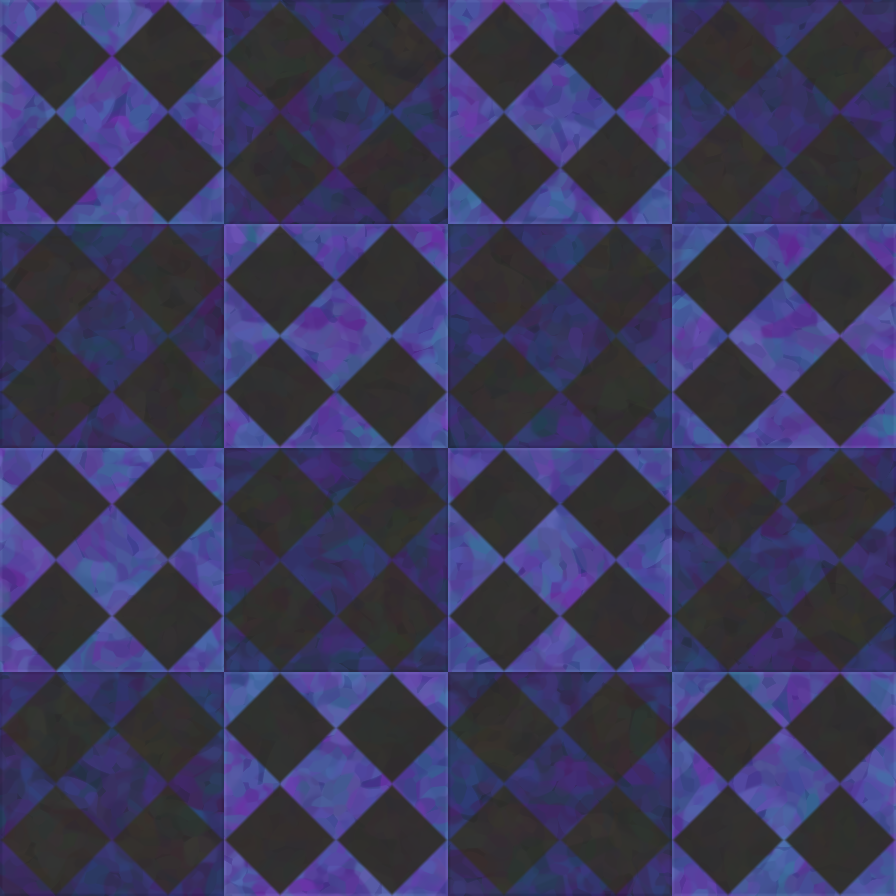
This pattern is drawn by a three.js fragment shader. Its source:

```glsl
varying vec2 vUv;

vec3 hash3(vec2 p) {
  vec3 q = fract(vec3(p.xyx) * vec3(0.1031, 0.1030, 0.0973));
  q += dot(q, q.yxz + 33.33);
  return fract((q.xxy + q.yzz) * q.zyx);
}

// Soft patches of random value, each stretched along its own direction
vec3 brushStrokes(vec2 p) {
  vec2 cell = floor(p);
  vec3 sum = vec3(0.0);
  float total = 0.0;
  for (int j = -2; j <= 2; j++) {
    for (int i = -2; i <= 2; i++) {
      vec2 id = cell + vec2(float(i), float(j));
      vec3 seed = hash3(id + 17.0);
      vec2 d = p - id - seed.xy;
      float angle = seed.z * 6.2832;
      vec2 along = vec2(cos(angle), sin(angle));
      vec2 local = vec2(dot(d, along) * 0.6, dot(d, vec2(-along.y, along.x)) * 1.5);
      float weight = exp(-9.0 * dot(local, local));
      weight *= weight;
      sum += weight * hash3(id + 71.0);
      total += weight;
    }
  }
  return sum / max(total, 1e-5);
}

void main() {
  // Checkerboard of bright and dim tiles
  vec2 tile = vUv * 4.0;
  vec2 tileId = floor(tile);
  float bright = mod(tileId.x + tileId.y, 2.0);

  // Painted texture at two scales, different in every tile
  vec2 shift = tileId * 37.0;
  vec3 broad = brushStrokes(vUv * 30.0 + shift) - 0.5;
  vec3 fine = brushStrokes(vUv * 62.0 + shift + 191.0) - 0.5;
  vec3 paint = broad * 0.75 + fine * 0.5;

  // Blue ground drifting between violet, azure and indigo
  vec3 ground = mix(vec3(0.205, 0.2, 0.395), vec3(0.31, 0.3, 0.61), bright);
  ground += paint.x * mix(vec3(0.08, -0.05, 0.02), vec3(0.13, -0.08, 0.03), bright);
  ground += paint.y * mix(vec3(-0.02, 0.07, 0.03), vec3(-0.03, 0.16, 0.02), bright);
  ground += paint.z * mix(vec3(0.03, 0.03, 0.16), vec3(0.07, 0.07, 0.13), bright);

  // Charcoal diamonds, two by two in each tile
  vec3 charcoal = mix(vec3(0.195, 0.187, 0.185), vec3(0.192, 0.184, 0.185), bright);
  charcoal += paint * vec3(0.045, 0.04, 0.035) * mix(1.0, 0.6, bright);
  vec2 q = abs(fract(vUv * 8.0) - 0.5);
  float diamond = 1.0 - smoothstep(-0.025, 0.025, q.x + q.y - 0.49);
  vec3 color = mix(ground, charcoal, diamond);

  // Faint seam: light on bright tiles, dark on dim ones
  vec2 border = 0.5 - abs(fract(tile) - 0.5);
  float seam = 1.0 - smoothstep(0.004, 0.016, min(border.x, border.y));
  color += seam * mix(vec3(-0.025, -0.025, -0.04), vec3(0.04, 0.05, 0.04), bright);

  gl_FragColor = vec4(color, 1.0);
}
```
